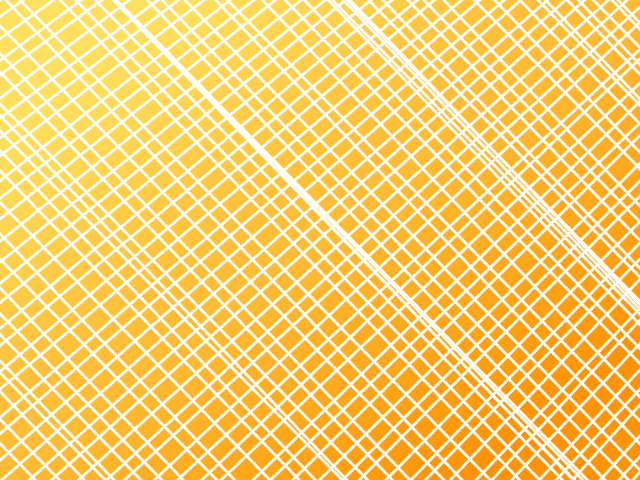
Give the GLSL for this pattern, as a Shadertoy shader.

```glsl
// A slanted, uneven lattice of white lines over a diagonal yellow to orange gradient.

const float PI = 3.14159;

vec3 sunGradient(float t) {
    vec3 yellow = vec3(1.0, 0.88, 0.37);
    vec3 amber = vec3(1.0, 0.735, 0.20);
    vec3 orange = vec3(1.0, 0.575, 0.01);
    vec3 light = mix(yellow, amber, smoothstep(0.0, 1.0, (t - 0.08) / 0.44));
    return mix(light, orange, clamp((t - 0.5) / 0.36, 0.0, 1.0));
}

// Coordinates along (x) and across (y) a line direction.
vec2 lineFrame(vec2 p, float angle) {
    vec2 dir = vec2(cos(angle), sin(angle));
    return vec2(dot(p, dir), dot(p, vec2(-dir.y, dir.x)));
}

// Falling lines: spacing narrows to the upper right and gathers into bundles.
float fallingDistance(vec2 p) {
    vec2 q = lineFrame(p, radians(-46.0));
    float nearest = 1.0;
    for (int i = -26; i <= 34; i++) {
        float n = float(i);
        float base = 0.032 * n - 0.0001 * n * n;
        float gather = -0.015 * sin(2.0 * PI * (base - 0.04) / 0.345);
        float jitter = 0.006 * sin(2.4 * n) + 0.004 * sin(5.1 * n + 1.0);
        float tilt = 0.008 * sin(3.7 * n + 0.5);
        nearest = min(nearest, abs(q.y - base - gather - jitter - tilt * q.x));
    }
    // A close pair of lines marks the core of each bundle.
    for (int i = 0; i < 4; i++) {
        float bundle = 0.04 + 0.345 * float(i / 2);
        float side = float(i % 2) - 0.5;
        nearest = min(nearest, abs(q.y - bundle - side * (0.008 + 0.006 * q.x)));
    }
    return nearest;
}

// Rising lines: nearly even, drawing together toward the right.
float risingDistance(vec2 p) {
    vec2 q = lineFrame(p, radians(42.0));
    float nearest = 1.0;
    for (int i = -36; i <= 36; i++) {
        float n = float(i);
        float base = 0.032 * n * (1.0 - 0.14 * q.x);
        float jitter = 0.004 * sin(1.9 * n + 0.7) + 0.003 * sin(4.3 * n);
        float tilt = 0.006 * sin(2.9 * n);
        nearest = min(nearest, abs(q.y - base - jitter - tilt * q.x));
    }
    return nearest;
}

void mainImage(out vec4 fragColor, in vec2 fragCoord) {
    vec2 uv = fragCoord / iResolution.xy;
    vec2 p = (fragCoord - 0.5 * iResolution.xy) / iResolution.y;

    vec3 color = sunGradient(0.5 * (uv.x + 1.0 - uv.y));

    // Lines with a one-pixel soft edge
    float d = min(fallingDistance(p), risingDistance(p));
    float line = clamp(0.5 + (0.0029 - d) * iResolution.y, 0.0, 1.0);
    fragColor = vec4(mix(color, vec3(1.0, 0.995, 0.985), line), 1.0);
}
```
